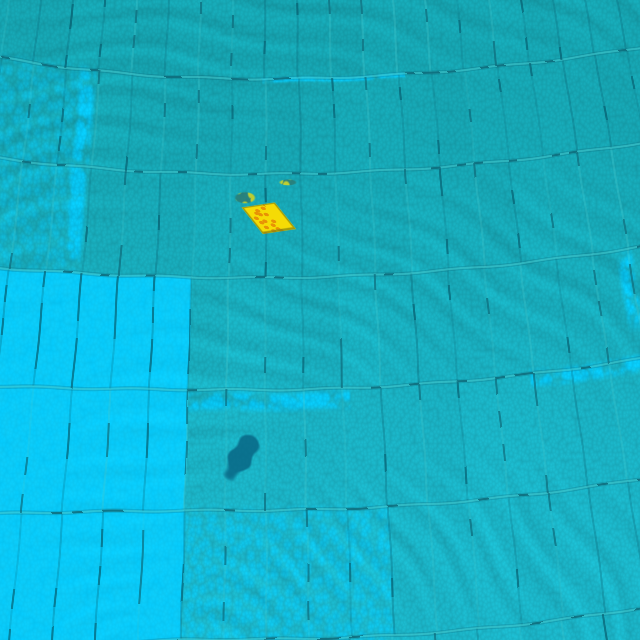
Write a three.js fragment shader that draws this texture.

```glsl
// Sunlit pool floor: tile panels in mild perspective, a bright block at lower left,
// worn streaks, curved ripples, and a floating yellow packet with its shadow.
// A bowed grid gives the joints; cellular noise the grain; layered sines the ripples.
varying vec2 vUv;

#define TEAL vec3(0.085, 0.635, 0.685)
#define AQUA vec3(0.105, 0.700, 0.775)
#define BRIGHT vec3(0.020, 0.780, 0.970)
#define JOINT_LIGHT vec3(0.260, 0.780, 0.800)
#define JOINT_DARK vec3(0.020, 0.360, 0.430)
#define YELLOW vec3(0.960, 0.860, 0.020)
#define JOINT_WIDTH 0.0008
#define SOFT 0.0016
#define RIPPLE_GAIN 0.040
#define GRAIN_GAIN 0.110

float hash(vec2 p) {
  return fract(sin(dot(p, vec2(127.1, 311.7))) * 4375.85);
}

// Distance to the nearest scattered point
float cells(vec2 p) {
  vec2 id = floor(p), f = fract(p);
  float d = 2.0;
  for (int y = -1; y <= 1; y++)
    for (int x = -1; x <= 1; x++) {
      vec2 o = vec2(float(x), float(y));
      vec2 c = o + vec2(hash(id + o), hash(id + o + 57.3));
      d = min(d, length(c - f));
    }
  return d;
}

float line(float d, float w) {
  return 1.0 - smoothstep(w, w + SOFT, d);
}

// Soft rectangle between two corners
float box(vec2 p, vec2 lo, vec2 hi, float soft) {
  vec2 m = smoothstep(lo - soft, lo + soft, p) * (1.0 - smoothstep(hi - soft, hi + soft, p));
  return m.x * m.y;
}

// x: column, y: row from the top, z: column width, w: row height
vec4 floorGrid(vec2 uv) {
  float dx = uv.x - 0.4, d = 1.0 - uv.y;
  float bow = dx < 0.0 ? mix(0.24, -0.10, d) : 0.135;
  d += bow * dx * dx + 0.0012 * sin(uv.x * 41.0 + d * 9.0);
  float slope = sqrt(max(0.0203 + 0.0263 * (d - 0.124), 0.001));
  float width = 0.050 + 0.017 * (1.0 - uv.y);
  float column = (uv.x - 0.414 + 0.0008 * sin(uv.y * 37.0)) / width;
  return vec4(column, (slope - 0.1424) / 0.01314, width, slope);
}

// Arcs around a point below the canvas
float ripples(vec2 p) {
  vec2 q = p - vec2(0.26, -0.17);
  float r = length(q), a = atan(q.x, q.y);
  float phase = r * 135.0 + 2.2 * sin(a * 5.0 + r * 6.0) + 1.3 * sin(p.x * 19.0 - p.y * 13.0);
  float fade = 0.55 + 0.45 * sin(a * 7.0 - r * 11.0 + 1.0);
  return (sin(phase) + 0.45 * sin(phase * 1.73 + a * 9.0)) * fade;
}

void main() {
  vec2 uv = vUv;
  vec4 grid = floorGrid(uv);
  vec2 g = grid.xy;
  g.x += 0.08 * (hash(vec2(floor(g.y), 3.0)) - 0.5);
  vec2 tile = floor(g);
  float grain = cells(uv * vec2(190.0, 150.0)) - 0.5;
  float mottle = 1.0 - cells(uv * vec2(75.0, 55.0));
  float patches = 1.0 - cells(uv * vec2(30.0, 24.0) + 0.03 * grain);

  // Panels and bright block
  vec3 col = mix(TEAL, AQUA, smoothstep(0.95, 0.1, uv.y));
  col *= 0.985 + 0.03 * hash(tile);
  float block = box(g, vec2(-20.0, 2.0), vec2(-2.0, 20.0), 0.02);
  float blue = box(g, vec2(-2.0, 4.0), vec2(3.0, 9.0), 0.08) * 0.55;
  blue = max(blue, box(g, vec2(-12.0, 0.0), vec2(-5.4, 2.0), 0.15) * 0.40);
  col = mix(col, BRIGHT, blue * smoothstep(0.25, 0.9, mottle));

  // Worn streaks beside joints
  float worn = box(g, vec2(-5.55, 0.0), vec2(-5.12, 1.95), 0.10);
  worn = max(worn, box(g, vec2(-2.0, 3.03), vec2(2.2, 3.17), 0.04));
  worn = max(worn, box(g, vec2(6.9, 2.98), vec2(12.0, 3.11), 0.04));
  worn = max(worn, box(g, vec2(9.7, 2.05), vec2(10.1, 2.7), 0.10));
  worn = max(worn, box(g, vec2(-0.1, -0.01), vec2(4.2, 0.04), 0.02));
  col = mix(col, BRIGHT, worn * smoothstep(0.3, 0.65, patches * 0.6 + mottle * 0.4) * 0.85);
  col = mix(col, BRIGHT + vec3(0.03, 0.01, -0.01) * mottle, block);

  // Light, ripples and grain
  float calm = mix(1.0, 0.45, block);
  col *= 1.0 + RIPPLE_GAIN * calm * ripples(uv) - GRAIN_GAIN * calm * grain;

  // Joints: pale and uneven, with dark broken dashes
  vec2 nearest = floor(g + 0.5);
  vec2 d = abs(g - nearest) * grid.zw;
  float colTone = hash(vec2(nearest.x, tile.y) + 9.0);
  float colGap = step(0.83 - 0.25 * block, hash(vec2(nearest.x, floor(g.y * 7.0))));
  float rowGap = step(0.84, hash(vec2(floor(g.x * 4.0), nearest.y + 31.0)));
  float colLine = line(d.x, JOINT_WIDTH), rowLine = line(d.y, JOINT_WIDTH);
  col = mix(col, colTone > 0.45 ? JOINT_LIGHT : JOINT_DARK, colLine * (0.15 + 0.35 * abs(colTone - 0.45)));
  col = mix(col, JOINT_DARK, line(abs(d.y - 0.002), 0.0005) * 0.22);
  col = mix(col, JOINT_LIGHT, rowLine * 0.55);
  col = mix(col, JOINT_DARK, max(colLine * colGap * 0.6, rowLine * rowGap * 0.75));

  // Shadow on the floor
  vec2 s = mat2(0.85, 0.53, -0.53, 0.85) * (uv - vec2(0.378, 0.288));
  float shade = length(s / vec2(0.019, 0.041)) + 0.12 * sin(s.y * 190.0);
  col = mix(col, vec3(0.03, 0.40, 0.52), 0.85 * (1.0 - smoothstep(0.8, 1.05, shade)));

  // Floating packet, its clear end and a loose scrap
  vec2 p = uv - vec2(0.420, 0.659);
  float along = -(p.y - 0.15 * p.x) / 0.0233;
  vec2 k = vec2((p.x - 0.0166 * along) / 0.026, along);
  float body = box(k, vec2(-1.0), vec2(1.0), 0.05);
  float rim = body - box(k, vec2(-0.90, -0.92), vec2(0.90, 0.84), 0.06);
  float spots = smoothstep(0.62, 0.78, 1.0 - cells(k * 2.3 + 4.0)) * step(k.x, 0.35);
  vec3 foil = mix(YELLOW, vec3(0.88, 0.42, 0.02), spots * 0.65);
  foil = mix(foil, vec3(0.50, 0.50, 0.06), rim * 0.7);
  float clearEnd = 1.0 - smoothstep(0.8, 1.1, length((uv - vec2(0.383, 0.691)) / vec2(0.016, 0.009)));
  float scrap = 1.0 - smoothstep(0.7, 1.1, length((uv - vec2(0.450, 0.715)) / vec2(0.014, 0.005)));
  vec3 film = mix(vec3(0.18, 0.46, 0.42), YELLOW, smoothstep(0.45, 0.7, mottle));
  col = mix(col, film, max(clearEnd, scrap) * 0.75);
  gl_FragColor = vec4(mix(col, foil, body), 1.0);
}
```
